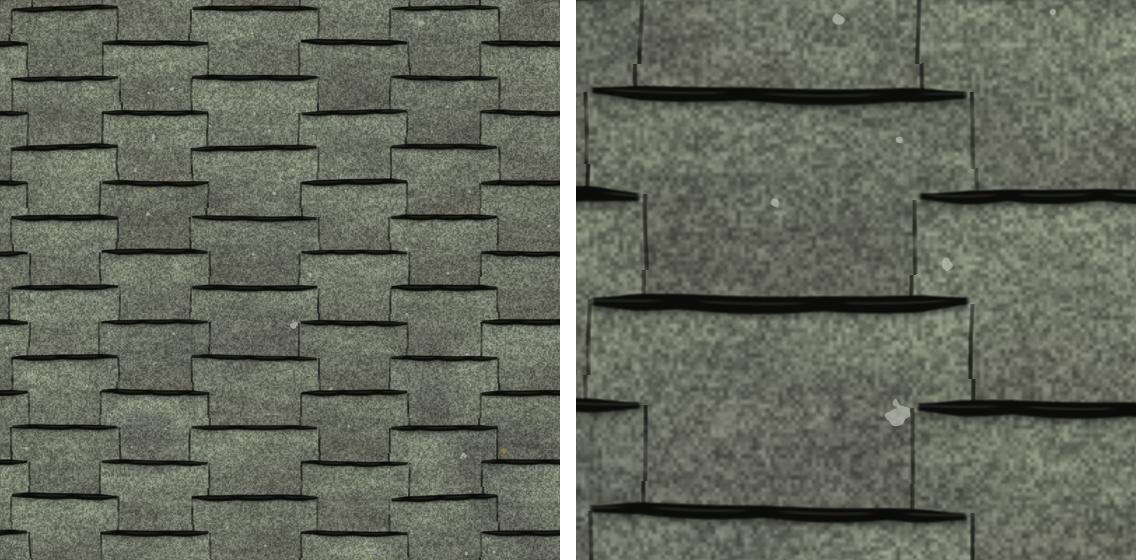
Left: the whole. Right: its middle third, enlarged.
Write a WebGL 1 fragment shader that draws this texture.

```glsl
precision highp float;
uniform vec2 u_resolution;

const float COLUMNS = 6.0;
const float ROWS = 8.0;
const float OVERLAP = 0.016;
const vec3 MOSS = vec3(0.455, 0.485, 0.42);
const vec3 SLATE = vec3(0.385, 0.39, 0.345);
const vec3 SOOT = vec3(0.33, 0.33, 0.31);
const vec3 SHADOW = vec3(0.045, 0.047, 0.04);
const vec3 BUTT = vec3(0.19, 0.20, 0.16);
const vec3 CHALK = vec3(0.72, 0.74, 0.69);
const vec3 LICHEN = vec3(0.62, 0.52, 0.22);

float hash(vec2 p) {
  vec3 h = fract(p.xyx * vec3(0.1031, 0.1030, 0.0973));
  h += dot(h, h.yzx + 33.33);
  return fract((h.x + h.y) * h.z);
}

// Value noise that wraps over the unit square
float noise(vec2 uv, vec2 cells) {
  vec2 p = uv * cells;
  vec2 i = floor(p);
  vec2 f = p - i;
  f = f * f * (3.0 - 2.0 * f);
  vec2 a = mod(i, cells);
  vec2 b = mod(i + 1.0, cells);
  return mix(mix(hash(a), hash(vec2(b.x, a.y)), f.x),
             mix(hash(vec2(a.x, b.y)), hash(b), f.x), f.y);
}

float blotches(vec2 uv, vec2 cells) {
  return 0.55 * noise(uv, cells) + 0.3 * noise(uv, cells * 2.0)
       + 0.15 * noise(uv, cells * 5.0);
}

// One column is wider than the rest
float columnEdge(float i) {
  return 0.035 + 0.161 * i + 0.034 * step(2.5, i);
}

float rowCoord(float y, float column) {
  return y * ROWS - 0.104 - 0.5 * mod(column, 2.0);
}

// Side joint stepping left and right every half row
float jointX(float y, float i) {
  float t = rowCoord(y, i);
  float halfRow = mod(floor(t * 2.0), ROWS * 2.0);
  float wobble = hash(vec2(i + 11.0, halfRow + 3.0)) - 0.5;
  float notch = step(0.72, fract(t * 2.0)) * (hash(vec2(halfRow, i + 31.0)) - 0.5);
  return columnEdge(i) + OVERLAP * sign(fract(t) - 0.5) + 0.005 * wobble + 0.006 * notch;
}

// Shadow line under a tab: x = core, y = soft shade below, z = butt glint
vec3 courseLine(vec2 p, float i, float px) {
  float left = columnEdge(i) - OVERLAP;
  float right = columnEdge(i + 1.0) + OVERLAP;
  float halfWidth = 0.5 * (right - left);
  float dx = fract(p.x - 0.5 * (left + right) + 0.5) - 0.5;
  float t = rowCoord(p.y, i);
  vec2 id = vec2(i + 5.0, mod(floor(t + 0.5), ROWS));
  float u = dx / halfWidth;
  float inset = halfWidth - abs(dx);
  float tilt = (hash(id + 7.0) - 0.5) * 0.004 * u;
  float sag = 0.0018 * (hash(id + 19.0) - 0.2) * (1.0 - u * u);
  float lobes = abs(sin(u * (3.6 + 2.0 * hash(id + 2.0)) + 6.0 * hash(id)));
  float v = (fract(t + 0.5) - 0.5) / ROWS - tilt - sag - 0.0012 * (lobes - 0.5);
  float taper = mix(0.45, 1.0, smoothstep(0.0, 0.035, inset));
  float thick = (0.0034 + 0.0014 * hash(id + 23.0) + 0.0007 * lobes) * taper;
  float d = abs(v) - thick;
  float ends = smoothstep(0.0, 0.004, inset);
  float blur = 0.0007 + 0.6 * px;
  float core = ends * (1.0 - smoothstep(-blur, blur, d));
  float shade = ends * exp(-max(d, 0.0) / 0.003) * step(0.0, v);
  float glint = 1.0 - smoothstep(0.0002, 0.0009 + px, abs(v + 0.0008));
  return vec3(core, shade, glint * core * smoothstep(0.25, 0.7, lobes));
}

// Scattered flecks, each kept inside its cell
float flecks(vec2 uv, float cells, float chance, float radius, float px) {
  vec2 id = mod(floor(uv * cells), cells);
  vec2 spot = 0.25 + 0.5 * vec2(hash(id + 41.0), hash(id + 67.0));
  float d = length(fract(uv * cells) - spot) / cells;
  d += radius * 1.2 * (noise(uv, vec2(240.0)) - 0.5);
  float size = radius * (0.4 + 0.6 * hash(id + 83.0));
  return step(hash(id + 97.0), chance) * (1.0 - smoothstep(size - px, size + px, d));
}

void main() {
  vec2 uv = gl_FragCoord.xy / u_resolution;
  float px = 1.0 / u_resolution.y;
  vec2 p = vec2(uv.x, 1.0 - uv.y);
  p += vec2(0.003, 0.006) * (vec2(noise(uv, vec2(5.0, 24.0)), noise(uv, vec2(6.0, 9.0))) - 0.5);

  // Column lookup, side joints and course lines
  float column = -1.0;
  float joint = 1.0;
  vec3 line = vec3(0.0);
  for (int n = 0; n < 6; n++) {
    float i = float(n);
    float d = p.x - jointX(p.y, i);
    column += step(0.0, d);
    joint = min(joint, abs(d));
    line = max(line, courseLine(p, i, px));
  }
  column = mod(column, COLUMNS);
  float t = rowCoord(p.y, column);
  float tone = hash(vec2(column + 3.0, mod(floor(t), ROWS) + 13.0));

  // Tab colour: mossy at the top, greyer toward the bottom, sooty low rows
  float stain = blotches(uv, vec2(8.0, 10.0));
  float moss = 0.9 - 0.75 * smoothstep(0.1, 0.85, fract(t));
  vec3 color = mix(SLATE, MOSS, clamp(moss + 1.3 * (stain - 0.5) + 0.3 * (tone - 0.5), 0.0, 1.0));
  float lowRows = 0.5 + 0.5 * cos(6.28318 * (uv.y - 0.16));
  float soot = smoothstep(0.52, 0.72, blotches(uv + 0.37, vec2(7.0, 9.0)));
  color = mix(color, SOOT, soot * (0.15 + 0.5 * lowRows * lowRows));
  color *= 0.96 + 0.09 * tone;

  // Horizontal creases and mineral grain
  float crease = noise(uv + vec2(0.0, 0.008 * noise(uv, vec2(22.0, 16.0))), vec2(18.0, 96.0));
  color *= 1.0 + 0.16 * (crease - 0.5);
  float grain = 0.62 * noise(uv, vec2(400.0)) + 0.38 * noise(uv, vec2(230.0));
  color *= 1.0 + 0.72 * (grain - 0.5);

  // Flecks, joints and shadows
  color = mix(color, CHALK, 0.75 * flecks(uv, 28.0, 0.09, 0.0028, px));
  color = mix(color, CHALK, 0.7 * flecks(uv + 0.21, 9.0, 0.06, 0.007, px));
  color = mix(color, LICHEN, 0.8 * flecks(uv + 0.13, 11.0, 0.05, 0.0045, px));
  float crack = 1.0 - smoothstep(0.0004, 0.0014 + px, joint);
  color *= 1.0 - crack * (0.25 + 0.5 * noise(uv, vec2(12.0, 90.0)));
  color *= 1.0 - 0.5 * line.y;
  color = mix(color, SHADOW, line.x);
  color = mix(color, BUTT, 0.45 * line.z);
  gl_FragColor = vec4(color, 1.0);
}
```
